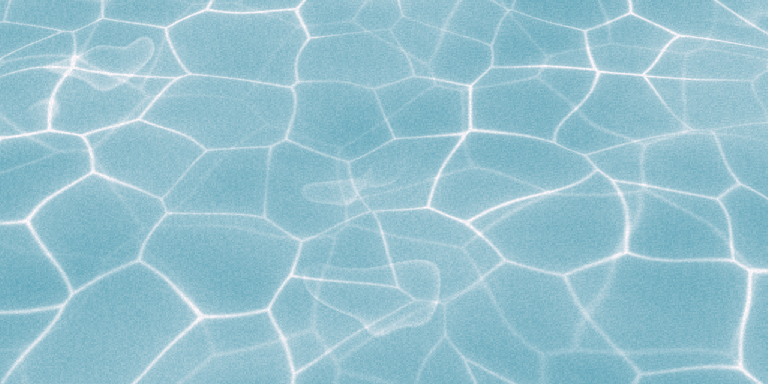
A Shadertoy shader for this texture:

```glsl
// Sunlit pool water seen at a slant: a bright caustic net over pale turquoise.
// Swirled cellular borders give the net, wave contours give the folded loops,
// and layered sines give the soft mottling; fine grain covers everything.

#define CELLS 2.9    // net cells per canvas height at the near edge
#define SWIRL 0.22   // bending of the net
#define LINE 0.018   // half width of a bright line, in cells
#define GLOW 0.085   // reach of the halo, in cells
#define SHADE 0.25   // base light level
#define MOTTLE 0.17  // strength of the soft patches
#define FOLDS 0.45   // strength of the folded loops
#define GRAIN 0.17   // strength of the fine grain
#define DEEP vec3(0.43, 0.68, 0.75)
#define PALE vec3(0.82, 0.88, 0.91)

vec2 hash2(vec2 p) {
    vec2 k = vec2(dot(p, vec2(127.1, 311.7)), dot(p, vec2(269.5, 183.3)));
    return fract(sin(k) * 43758.5);
}

// Layered, turned sines, roughly -1 to 1
float waves(vec2 p) {
    float sum = 0.0, amp = 0.5;
    for (int i = 0; i < 4; i++) {
        sum += amp * sin(p.x + 1.3 * sin(0.9 * p.y + 2.0 * float(i)));
        p = mat2(0.8, 0.6, -0.6, 0.8) * p * 1.6 + 1.7;
        amp *= 0.6;
    }
    return sum;
}

vec2 site(vec2 cell) {
    return cell + 0.1 + 0.8 * hash2(cell);
}

// Distances to the nearest and second nearest cell border
vec2 borders(vec2 p) {
    vec2 home = floor(p), nearest = vec2(0.0);
    float best = 9.0;
    for (int j = -1; j <= 1; j++)
    for (int i = -1; i <= 1; i++) {
        vec2 r = site(home + vec2(i, j)) - p;
        if (dot(r, r) < best) { best = dot(r, r); nearest = r; }
    }
    vec2 d = vec2(9.0);
    for (int j = -2; j <= 2; j++)
    for (int i = -2; i <= 2; i++) {
        vec2 r = site(home + vec2(i, j)) - p;
        vec2 gap = r - nearest;
        if (dot(gap, gap) < 1e-4) continue;
        float edge = dot(0.5 * (r + nearest), normalize(gap));
        d = edge < d.x ? vec2(edge, d.x) : vec2(d.x, min(d.y, edge));
    }
    return d;
}

// Light of one net: sharp core, soft halo and bright knots
float causticNet(vec2 p) {
    vec2 d = borders(p);
    float power = clamp(0.75 + 0.5 * waves(1.3 * p + 5.0), 0.2, 1.15);
    float ratio = d.x / (LINE * (0.6 + 0.6 * power));
    float core = exp(-ratio * ratio);
    float halo = exp(-d.x / GLOW);
    float knot = exp(-d.y / 0.05);
    return power * (0.65 * core + 0.28 * halo + 0.35 * knot);
}

// Closed loops, sharp outside and fading inward
float foldedLight(vec2 p) {
    float rise = waves(1.6 * p + 20.0) - 0.55;
    float gate = smoothstep(0.0, 0.6, waves(0.7 * p + 40.0));
    return gate * smoothstep(-0.05, 0.01, rise) * exp(-12.0 * max(rise, 0.0));
}

void mainImage(out vec4 fragColor, in vec2 fragCoord) {
    vec2 uv = fragCoord / iResolution.y;
    float centre = 0.5 * iResolution.x / iResolution.y;

    // Slanted view: cells shrink and flatten towards the top
    vec2 water = CELLS * vec2((uv.x - centre) * (1.0 + 0.5 * uv.y),
                              uv.y * (1.25 + 0.6 * uv.y));
    vec2 bent = water + SWIRL * vec2(waves(1.1 * water),
                                     waves(1.1 * water.yx + 9.0));

    // Soft patches, darker near the lower left
    float light = SHADE + 0.1 * (uv.y - 0.5) + 0.03 * (uv.x - centre);
    light += MOTTLE * waves(bent * vec2(0.9, 1.5) + 3.0);
    light += 0.35 * MOTTLE * waves(bent * vec2(2.5, 4.0) + 13.0);

    // Main net, faint crossing net, loops
    light += causticNet(bent);
    light += 0.35 * causticNet(mat2(0.7, 0.3, -0.3, 0.7) * bent + 31.0);
    light += FOLDS * foldedLight(bent);
    light = min(light, 1.35);

    // Fine grain
    vec2 speck = hash2(floor(uv * 256.0));
    light += GRAIN * (speck.x + speck.y - 1.0);

    fragColor = vec4(mix(DEEP, PALE, light), 1.0);
}
```
